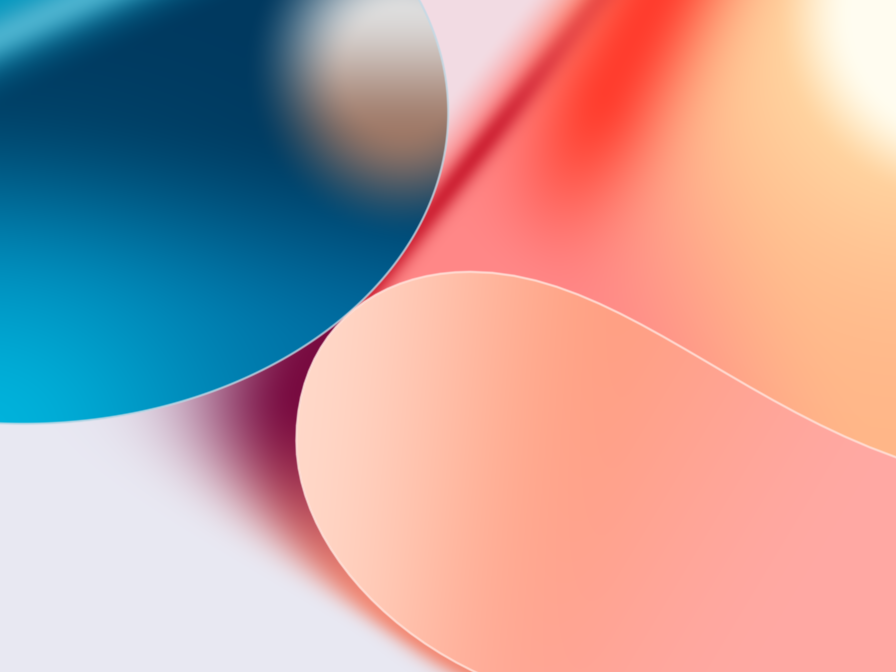
This background is drawn by a Shadertoy shader. Its source:

```glsl
// Curled paper sheets: a glossy blue roll above a salmon fold, over a red and cream backdrop.

// Geometry, in units of canvas height
const vec2 ROLL_CENTRE = vec2(0.035, 0.832);
const vec2 ROLL_RADII = vec2(0.632, 0.4627);
const vec2 CREASE_TOP = vec2(0.894, 1.0);
const vec2 CREASE_NORMAL = vec2(0.786, -0.619);
const float RIM_WIDTH = 0.0017;
const int CURVES = 3;
const int STEPS = 20;

// Sheet edge: chained cubic curves sharing their end points
const vec2 SHEET_EDGE[10] = vec2[10](
    vec2(0.729, -0.010), vec2(0.556, 0.064), vec2(0.441, 0.210),
    vec2(0.441, 0.344), vec2(0.441, 0.497), vec2(0.547, 0.5955),
    vec2(0.700, 0.5955), vec2(0.920, 0.5955), vec2(1.104, 0.387),
    vec2(1.372, 0.307));

// Palette
const vec3 NAVY = vec3(0.00, 0.22, 0.37);
const vec3 OCEAN = vec3(0.00, 0.40, 0.61);
const vec3 CYAN = vec3(0.00, 0.70, 0.86);
const vec3 ICE = vec3(0.38, 0.76, 0.86);
const vec3 BRONZE = vec3(0.62, 0.47, 0.40);
const vec3 SILVER = vec3(0.87, 0.87, 0.87);
const vec3 LAVENDER = vec3(0.91, 0.91, 0.95);
const vec3 BLUSH = vec3(0.95, 0.86, 0.89);
const vec3 MAROON = vec3(0.47, 0.04, 0.25);
const vec3 CRIMSON = vec3(0.78, 0.08, 0.16);
const vec3 RED = vec3(1.00, 0.24, 0.18);
const vec3 PINK = vec3(1.00, 0.53, 0.53);
const vec3 PEACH = vec3(1.00, 0.71, 0.53);
const vec3 CREAM = vec3(1.00, 0.91, 0.69);
const vec3 WHITE = vec3(1.00, 0.99, 0.94);
const vec3 SHELL = vec3(1.00, 0.85, 0.79);
const vec3 SALMON = vec3(1.00, 0.62, 0.50);
const vec3 ROSE = vec3(1.00, 0.66, 0.64);

float bell(float x) { return exp(-x * x); }

float glow(vec2 p, vec2 centre, vec2 radii) {
    vec2 q = (p - centre) / radii;
    return exp(-dot(q, q));
}

float ellipseDistance(vec2 p, vec2 radii) {
    float k = length(p / radii);
    return k * (k - 1.0) / max(length(p / (radii * radii)), 1e-4);
}

vec2 cubic(vec2 a, vec2 b, vec2 c, vec2 d, float t) {
    float s = 1.0 - t;
    return s * s * s * a + 3.0 * s * t * (s * b + t * c) + t * t * t * d;
}

// Signed distance to the sheet: even-odd crossings of an upward ray set the sign
float sheetDistance(vec2 p) {
    float nearest = 1e5;
    float side = 1.0;
    vec2 a = SHEET_EDGE[0];
    for (int c = 0; c < CURVES; c++) {
        for (int i = 1; i <= STEPS; i++) {
            vec2 b = cubic(SHEET_EDGE[3 * c], SHEET_EDGE[3 * c + 1], SHEET_EDGE[3 * c + 2],
                           SHEET_EDGE[3 * c + 3], float(i) / float(STEPS));
            vec2 ab = b - a, ap = p - a;
            vec2 gap = ap - ab * clamp(dot(ap, ab) / dot(ab, ab), 0.0, 1.0);
            nearest = min(nearest, dot(gap, gap));
            if ((a.x > p.x) != (b.x > p.x) && p.y < a.y + ab.y * ap.x / ab.x) side = -side;
            a = b;
        }
    }
    return side * sqrt(nearest);
}

// Red crease opening into peach and cream light
vec3 backdrop(vec2 p) {
    vec2 rel = p - CREASE_TOP;
    float across = dot(rel, CREASE_NORMAL);
    float along = dot(rel, vec2(CREASE_NORMAL.y, -CREASE_NORMAL.x));
    vec3 col = mix(PINK, PEACH, smoothstep(0.85, 1.25, p.x + 0.35 * (p.y - 0.5)));
    col = mix(col, CREAM, 0.95 * glow(p, vec2(1.36, 0.96), vec2(0.27, 0.32)));
    col = mix(col, WHITE, 1.0 - smoothstep(0.17, 0.29, length(p - vec2(1.44, 0.98))));
    float redness = bell((across - 0.07 - 0.2 * along) / 0.095);
    col = mix(col, RED, redness * (1.0 - smoothstep(0.1, 0.42, along)));
    col = mix(BLUSH, col, smoothstep(-0.09, -0.005, across));
    float crease = bell((across + 0.003) / 0.02);
    return mix(col, CRIMSON, crease * mix(0.35, 0.85, smoothstep(0.0, 0.3, along)));
}

// Pale table with the shadow that hugs the sheet
vec3 tabletop(vec2 p, float sheet) {
    float height = smoothstep(0.03, 0.44, p.y);
    vec3 shade = mix(vec3(0.95, 0.55, 0.47), MAROON, smoothstep(0.08, 0.42, p.y));
    return mix(LAVENDER, shade, bell(sheet / mix(0.022, 0.16, height)));
}

vec3 rollColour(vec2 p) {
    vec3 col = mix(OCEAN, NAVY, smoothstep(0.54, 0.86, p.y + 0.12 * p.x));
    col = mix(col, CYAN, glow(p, vec2(-0.03, 0.36), vec2(0.38, 0.30)));
    float corner = p.x + 2.2 * (1.0 - p.y);
    col = mix(col, CYAN, 0.75 * (1.0 - smoothstep(0.0, 0.36, corner)));
    col = mix(col, ICE, 0.75 * bell((corner - 0.12) / 0.08));
    // Warm reflection on the inner wall
    float reach = length((p - vec2(0.60, 0.896)) / vec2(0.226, 0.243));
    vec3 warm = mix(BRONZE, SILVER, smoothstep(0.79, 1.0, p.y));
    return mix(col, warm, 1.0 - smoothstep(0.35, 1.05, reach));
}

vec3 sheetColour(vec2 p) {
    vec3 col = mix(SHELL, SALMON, smoothstep(0.40, 0.94, p.x + 0.1 * (0.35 - p.y)));
    return mix(col, ROSE, smoothstep(0.65, 1.35, p.x + 0.6 * (0.3 - p.y)));
}

void mainImage(out vec4 fragColor, in vec2 fragCoord) {
    vec2 p = fragCoord / iResolution.y;
    float px = 1.0 / iResolution.y;
    float sheet = sheetDistance(p);
    float roll = ellipseDistance(p - ROLL_CENTRE, ROLL_RADII);

    // Backdrop and table meet where the two sheets touch
    float table = smoothstep(0.31, 0.36, 0.5 * p.x + p.y);
    table = 1.0 - smoothstep(0.775, 0.815, 0.5 * p.x + p.y) * table;
    vec3 col = mix(backdrop(p), tabletop(p, sheet), table);

    // Blue roll, then the salmon sheet, each with a lit rim
    col = mix(col, rollColour(p), 1.0 - smoothstep(-px, px, roll));
    float rollRim = 1.0 - smoothstep(0.0, RIM_WIDTH + px, abs(roll));
    col = mix(col, vec3(0.76, 0.85, 0.90), 0.8 * rollRim);
    col = mix(col, sheetColour(p), 1.0 - smoothstep(-px, px, sheet));
    float sheetRim = 1.0 - smoothstep(0.0, RIM_WIDTH + px, abs(sheet));
    col = mix(col, vec3(1.0, 0.89, 0.86), 0.85 * sheetRim);
    fragColor = vec4(col, 1.0);
}
```
